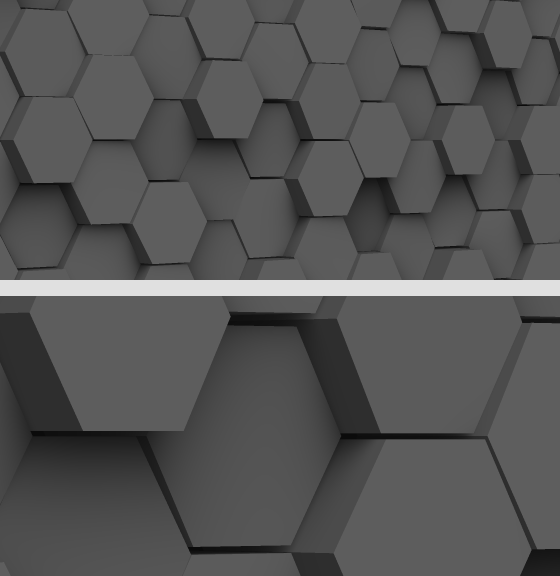
Top, the full canvas; bottom, a detail of the centre.
Give the GLSL for this background, as a WebGL 2 fragment shader.

```glsl
#version 300 es
precision highp float;
// A wall of grey hexagonal columns of uneven height, seen at a slant.
// Each view ray is cut against the seven nearest prisms; the hit is lit from
// the upper left and darkened where taller neighbours crowd it.

#define RELIEF 0.42      // height range, in column pitches
#define TILT 0.10        // slope range of the column tops
#define GAP 0.032        // largest inset of a column side
#define FOCAL 6.667      // focal length, in canvas heights
#define YAW 0.723        // turn of the wall away from the viewer
#define CROWDING 2.6     // strength of contact shadow
#define AMBIENT 0.16
#define KEY 0.25
#define SAMPLES 3        // antialiasing grid per side

uniform vec2 u_resolution;
out vec4 fragColor;

const vec3 EYE = vec3(-12.2, 0.0, 17.9);
const vec3 LIGHT = vec3(-0.357, 0.459, 0.816);
const vec3 PIT = vec3(0.045);
const float FAR = 1e5;

struct Column { vec2 centre; vec2 slope; float height; float inradius; };

// Hexagonal lattice, in axial coordinates
vec2 cellCentre(vec2 id) {
    return vec2(0.866025 * id.x, id.y + 0.5 * id.x);
}

vec2 nearestCell(vec2 p) {
    float q = p.x / 0.866025;
    vec3 cube = vec3(q, p.y - 0.5 * q, -p.y - 0.5 * q);
    vec3 cell = round(cube);
    vec3 err = abs(cell - cube);
    if (err.x > err.y && err.x > err.z) cell.x = -cell.y - cell.z;
    else if (err.y > err.z) cell.y = -cell.x - cell.z;
    return cell.xy;
}

vec4 hash4(vec2 id) {
    vec4 phase = dot(id, vec2(12.99, 78.23)) + vec4(1.7, 4.1, 7.3, 9.9);
    return fract(sin(phase) * 43758.55);
}

Column columnAt(vec2 id) {
    vec4 h = hash4(id);
    return Column(cellCentre(id), TILT * (h.yz - 0.5),
                  RELIEF * (h.x - 0.5), 0.5 - GAP * h.w);
}

vec2 sideNormal(int k) {
    float angle = float(k) * 1.047198;
    return vec2(sin(angle), cos(angle));
}

// Ray against one column: normal in xyz, distance in w
vec4 hitColumn(Column c, vec3 origin, vec3 dir) {
    vec2 local = origin.xy - c.centre;
    vec3 top = vec3(-c.slope, 1.0);
    float enter = (c.height - dot(top, vec3(local, origin.z))) / dot(top, dir);
    float leave = FAR;
    vec3 normal = normalize(top);
    for (int k = 0; k < 3; k++) {
        vec2 n = sideNormal(k);
        float speed = dot(n, dir.xy);
        float side = speed < 0.0 ? -1.0 : 1.0;
        speed = max(abs(speed), 1e-5);
        float start = side * dot(n, local);
        float near = (-c.inradius - start) / speed;
        leave = min(leave, (c.inradius - start) / speed);
        if (near > enter) { enter = near; normal = vec3(-side * n, 0.0); }
    }
    return vec4(normal, enter < leave ? enter : FAR);
}

// Light kept at a point beside its taller neighbours
float openness(vec3 p, vec2 own) {
    float shade = 0.0;
    for (int i = -1; i <= 1; i++) for (int j = -1; j <= 1; j++) {
        if (i * j > 0 || (i == 0 && j == 0)) continue;
        Column c = columnAt(own + vec2(i, j));
        vec2 away = p.xy - c.centre;
        float dist = 0.0;
        for (int k = 0; k < 3; k++) dist = max(dist, abs(dot(sideNormal(k), away)));
        dist = max(dist - c.inradius, 0.0);
        float rise = max(c.height + dot(c.slope, away) - p.z, 0.0);
        float cover = rise / (rise + dist + 0.03);
        float facing = dot(normalize(-away), normalize(LIGHT.xy));
        shade += cover * cover * cover * smoothstep(-0.8, 0.9, facing);
    }
    return exp(-CROWDING * shade);
}

vec3 wallColour(vec2 screen) {
    float c = cos(YAW), s = sin(YAW);
    vec2 a = screen / FOCAL;
    vec3 dir = vec3(c * a.x + s, a.y, s * a.x - c);
    vec2 middle = nearestCell(EYE.xy - dir.xy * EYE.z / dir.z);
    vec4 best = vec4(0.0, 0.0, 1.0, FAR);
    vec2 own = middle;
    for (int i = -1; i <= 1; i++) for (int j = -1; j <= 1; j++) {
        if (i * j > 0) continue;
        vec2 id = middle + vec2(i, j);
        vec4 hit = hitColumn(columnAt(id), EYE, dir);
        if (hit.w < best.w) { best = hit; own = id; }
    }
    if (best.w >= FAR) return PIT;
    float lit = AMBIENT + KEY * max(dot(best.xyz, LIGHT), 0.0);
    return mix(PIT, vec3(lit), openness(EYE + best.w * dir, own));
}

void main() {
    vec3 sum = vec3(0.0);
    for (int i = 0; i < SAMPLES; i++) for (int j = 0; j < SAMPLES; j++) {
        vec2 jitter = (vec2(i, j) + 0.5) / float(SAMPLES) - 0.5;
        sum += wallColour((gl_FragCoord.xy + jitter - 0.5 * u_resolution) / u_resolution.y);
    }
    fragColor = vec4(sum / float(SAMPLES * SAMPLES), 1.0);
}
```
